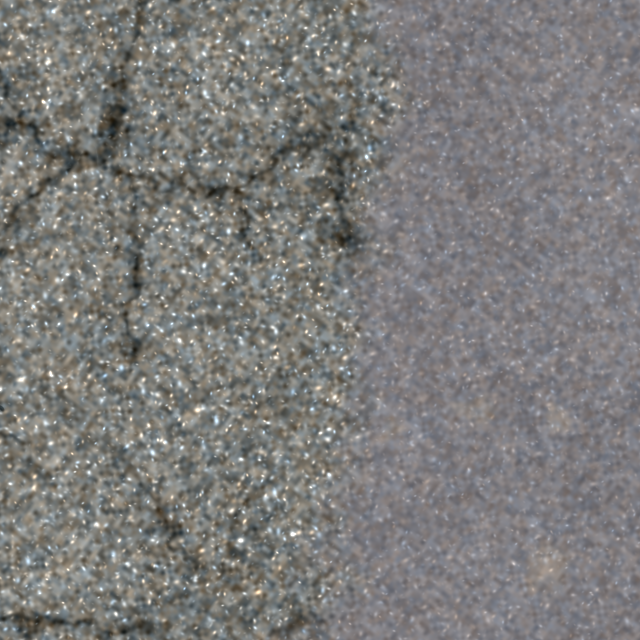
This texture is drawn by a Shadertoy shader. Its source:

```glsl
// Worn asphalt: coarse cracked aggregate on the left, smoother violet-grey surface on the right.
// Layered value noise makes the grain, jittered cells scatter bright chips and stains,
// and the borders of warped, upright Voronoi cells make the broken cracks.

#define ROUGH_COLOR  vec3(0.478, 0.479, 0.459)
#define SMOOTH_COLOR vec3(0.492, 0.482, 0.498)
#define STAIN_COLOR  vec3(0.60, 0.56, 0.52)
#define GRAIN_SCALE  135.0
#define ROUGH_GRAIN  0.27
#define SMOOTH_GRAIN 0.13
#define TINT_AMOUNT  0.10
#define CHIP_SCALE   80.0
#define CRACK_CELLS  vec2(5.2, 2.9)
#define CRACK_WIDTH  0.009
#define CRACK_DEPTH  0.17

vec3 hash3(vec2 p) {
    vec3 q = fract(p.xyx * vec3(0.1031, 0.1030, 0.0973));
    q += dot(q, q.yxz + 33.33);
    return fract((q.xxy + q.yzz) * q.zyx);
}

// Three independent value noises
vec3 noise3(vec2 p) {
    vec2 cell = floor(p), f = fract(p);
    f = f * f * (3.0 - 2.0 * f);
    vec3 low  = mix(hash3(cell), hash3(cell + vec2(1, 0)), f.x);
    vec3 high = mix(hash3(cell + vec2(0, 1)), hash3(cell + vec2(1, 1)), f.x);
    return mix(low, high, f.y);
}

// Turn the lattice so that its rows do not line up with the canvas
vec2 turn(vec2 p) {
    return mat2(0.8, 0.6, -0.6, 0.8) * p;
}

// Soft elongated chips, one at most per cell: x brightness, y warm or cool tint
vec2 chips(vec2 p, float density) {
    vec2 cell = floor(p), sum = vec2(0);
    for (int j = -1; j <= 1; j++)
    for (int i = -1; i <= 1; i++) {
        vec2 id = cell + vec2(i, j);
        vec3 place = hash3(id), look = hash3(id + 57.0);
        vec2 d = p - id - place.xy;
        vec2 axis = normalize(look.xy - 0.5 + 0.001);
        d = vec2(dot(d, axis), dot(d, vec2(-axis.y, axis.x)));
        d /= vec2(0.36, 0.25) * mix(0.7, 1.2, look.x);
        float shine = 0.08 + 0.50 * pow(look.z, 4.0);
        float chip = step(place.z, density) * shine * exp(-dot(d, d));
        sum += chip * vec2(1.0, look.y - 0.5);
    }
    return sum;
}

// Sparse round spots with ragged rims
float spots(vec2 p, float density, float radius) {
    vec2 cell = floor(p);
    float cover = 0.0;
    for (int j = -1; j <= 1; j++)
    for (int i = -1; i <= 1; i++) {
        vec2 id = cell + vec2(i, j);
        vec3 h = hash3(id + 113.0);
        float size = radius * mix(0.6, 1.2, h.x);
        float spot = 1.0 - smoothstep(0.5 * size, 1.2 * size, length(p - id - h.xy));
        cover = max(cover, spot * step(h.z, density));
    }
    return cover;
}

// Distance to the nearest border between upright cells, in canvas units
float crackDistance(vec2 p) {
    vec2 cell = floor(p * CRACK_CELLS), nearest = vec2(0);
    float best = 1e3, border = 1e3;
    for (int pass = 0; pass < 2; pass++)
    for (int j = -2; j <= 2; j++)
    for (int i = -2; i <= 2; i++) {
        vec2 id = cell + vec2(i, j);
        vec2 d = (id + 0.1 + 0.8 * hash3(id + 19.0).xy) / CRACK_CELLS - p;
        if (pass == 0) {
            if (dot(d, d) < best) { best = dot(d, d); nearest = d; }
        } else if (distance(d, nearest) > 1e-4) {
            border = min(border, dot(0.5 * (d + nearest), normalize(d - nearest)));
        }
    }
    return border;
}

void mainImage(out vec4 fragColor, in vec2 fragCoord) {
    vec2 p = fragCoord / iResolution.y;
    vec3 broad = noise3(turn(p * 5.0) + 3.0);
    vec3 ragged = noise3(turn(p * 32.0) + 9.0);

    // Ragged, leaning boundary between the two surfaces
    float edge = mix(0.49, 0.63, p.y) + 0.10 * (broad.x - 0.5) + 0.06 * (ragged.x - 0.5);
    float rough = 1.0 - smoothstep(edge - 0.06, edge + 0.07, p.x);
    vec3 color = mix(SMOOTH_COLOR, ROUGH_COLOR, rough);

    // Broad shading and warm stains
    color += 0.05 * (broad.y - 0.5) + 0.05 * (ragged.y - 0.5) * mix(0.4, 1.0, rough);
    color -= 0.04 * rough * smoothstep(0.2, 0.0, abs(p.x - edge + 0.10));
    float stain = spots(p * 7.0 + 0.25 * (ragged.yz - 0.5), 0.12, 0.22);
    color = mix(color, STAIN_COLOR, 0.5 * stain * mix(1.0, 0.35, rough));

    // Fine and medium grain, with a little warm and cool variation
    vec3 fine = noise3(turn(p * GRAIN_SCALE));
    vec3 medium = noise3(turn(turn(p * GRAIN_SCALE * 0.55)) + 31.0);
    float grain = fine.x - 0.5 + 0.55 * (medium.x - 0.5);
    color += grain * mix(SMOOTH_GRAIN, ROUGH_GRAIN, rough);
    float tint = (fine.y + medium.y - 1.0) * TINT_AMOUNT * mix(0.6, 1.0, rough);
    color += tint * vec3(0.55, 0.0, -0.55);

    // Cracks fade in and out, and pits deepen the coarse side
    vec2 warp = 0.09 * (broad.yz - 0.5) + 0.035 * (ragged.yz - 0.5);
    float crack = crackDistance(p + warp + 0.012 * (medium.yz - 0.5)) / CRACK_WIDTH;
    float broken = smoothstep(0.25, 0.65, noise3(p * 6.0 + 41.0).z);
    float gap = exp(-crack * crack) * broken + 0.25 * exp(-0.25 * crack) * broken;
    float pit = spots(p * 14.0 + 0.3 * ragged.xy, 0.05, 0.14);
    color -= CRACK_DEPTH * max(gap, pit) * rough;

    // Bright mineral chips, stronger on the coarse side
    vec2 chip = chips(turn(p * CHIP_SCALE), 0.38) + chips(p * CHIP_SCALE * 1.5 + 71.0, 0.35);
    chip *= mix(0.35, 1.0, rough) * (1.0 - 0.6 * clamp(gap, 0.0, 1.0) * rough);
    color += chip.x + chip.y * vec3(0.45, 0.0, -0.45);

    fragColor = vec4(clamp(color, 0.0, 1.0), 1.0);
}
```
